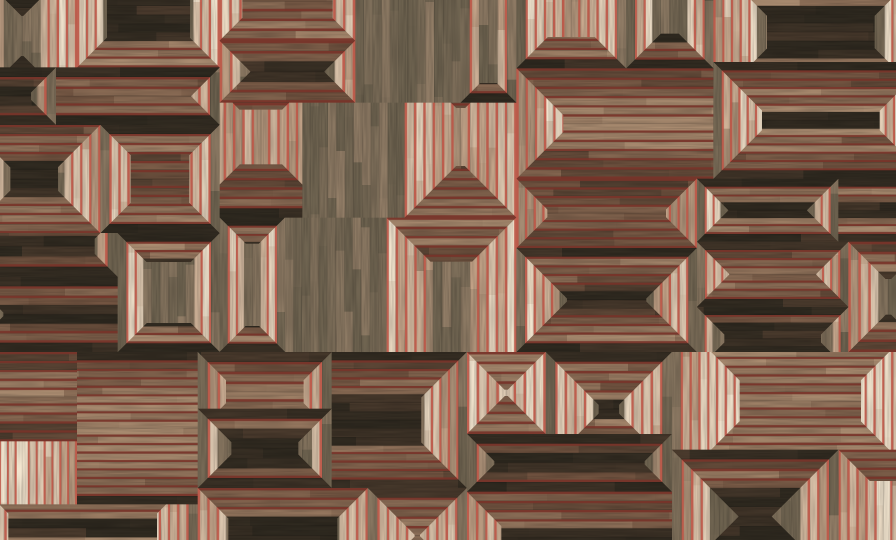
Reproduce this pattern procedurally as a Shadertoy shader.

```glsl
// Wooden marquetry: irregular panels of mitred slats with red inlay lines.

const float SLAT_WIDTH = 0.0165;   // all lengths are in canvas heights
const float BOARD_LENGTH = 0.2;
const float INLAY_SHARE = 0.25;    // part of a slat taken by the red line
const int MAX_CUTS = 9;
const int SAMPLES = 3;             // antialiasing samples per axis

float hash(vec2 p) {
    vec3 q = fract(p.xyx * 0.1031);
    q += dot(q, q.yzx + 33.33);
    return fract((q.x + q.y) * q.z);
}

float noise(vec2 p) {
    vec2 i = floor(p), f = fract(p);
    f = f * f * (3.0 - 2.0 * f);
    vec2 e = vec2(0.0, 1.0);
    return mix(mix(hash(i), hash(i + e.yx), f.x),
               mix(hash(i + e), hash(i + e.yy), f.x), f.y);
}

// Cuts the sheet lo..hi again and again; returns the id of the panel holding p.
float findPanel(vec2 p, inout vec2 lo, inout vec2 hi) {
    float id = 1.0;
    for (int i = 0; i < MAX_CUTS; i++) {
        vec2 size = hi - lo;
        float stopArea = mix(0.032, 0.1, hash(vec2(id, 3.0)));
        bool cutX = size.x > size.y * mix(0.9, 2.1, hash(vec2(id, 7.0)));
        float side = cutX ? size.x : size.y;
        if (size.x * size.y < stopArea || side < 0.2) break;
        float share = mix(0.34, 0.66, hash(vec2(id, 11.0)));
        vec2 cut = lo + size * share;
        bool below = cutX ? p.x < cut.x : p.y < cut.y;
        if (below) {
            if (cutX) hi.x = cut.x; else hi.y = cut.y;
        } else {
            if (cutX) lo.x = cut.x; else lo.y = cut.y;
        }
        id = id * 2.0 + (below ? 0.0 : 1.0);
    }
    return id;
}

// Upright slats catch the light, level ones stay in shade.
vec3 woodColor(float tone, bool upright) {
    vec3 dark  = upright ? vec3(0.40, 0.36, 0.29) : vec3(0.17, 0.15, 0.115);
    vec3 mid   = upright ? vec3(0.71, 0.59, 0.49) : vec3(0.41, 0.30, 0.23);
    vec3 light = upright ? vec3(0.88, 0.83, 0.75) : vec3(0.62, 0.51, 0.41);
    return tone < 0.5 ? mix(dark, mid, tone * 2.0) : mix(mid, light, tone * 2.0 - 1.0);
}

vec3 slatColor(float id, float depth, float along, float side, bool upright,
               float width, float coreRings) {
    float ring = floor(depth / width);
    float across = fract(depth / width);
    vec2 slat = vec2(id + side * 0.37, ring + (upright ? 50.0 : 0.0));
    float piece = floor(along / BOARD_LENGTH + hash(slat) * 7.0);
    float board = hash(slat + vec2(piece * 3.0, 19.0));

    // Tone drifts from rim to core; rim and core are dark wood
    bool rim = ring < 1.0 && hash(vec2(id, 23.0)) < 0.6;
    bool darkWood = rim || ring >= coreRings;
    float drift = mix(0.45, 0.95, clamp(ring / 5.0, 0.0, 1.0));
    if (hash(vec2(id, 29.0)) < 0.35) drift = 1.35 - drift;
    float tone = drift + 0.35 * (hash(vec2(id, ring + 31.0)) - 0.5) + 0.3 * (board - 0.5);
    if (darkWood) tone = 0.22 * board * board;
    vec3 color = woodColor(clamp(tone, 0.0, 1.0), upright);

    // Fine grain along the board and a faint seam
    float grain = noise(vec2(along * 22.0, depth * 420.0) + slat * 5.0);
    color *= 0.91 + 0.18 * grain;
    color *= 1.0 - 0.14 * smoothstep(0.85, 1.0, across);

    // Red inlay between the lighter slats
    vec3 red = upright ? vec3(0.74, 0.34, 0.28) : vec3(0.47, 0.20, 0.16);
    float inlay = 1.0 - smoothstep(INLAY_SHARE - 0.06, INLAY_SHARE + 0.06, across);
    return mix(color, red, darkWood ? 0.0 : inlay * 0.92);
}

vec3 marquetry(vec2 p, float aspect) {
    vec2 lo = vec2(-0.06, -0.08), hi = vec2(aspect + 0.06, 1.07);
    float id = findPanel(p, lo, hi);

    // Some panels run on beneath their neighbours
    vec2 size = hi - lo;
    lo -= size * 0.4 * step(0.84, vec2(hash(vec2(id, 37.0)), hash(vec2(id, 41.0))));
    hi += size * 0.4 * step(0.84, vec2(hash(vec2(id, 43.0)), hash(vec2(id, 47.0))));

    vec2 halfSize = 0.5 * (hi - lo);
    vec2 local = p - 0.5 * (lo + hi);
    vec2 inset = halfSize - abs(local);
    float reach = min(halfSize.x, halfSize.y);
    float rings = max(2.0, round(reach / SLAT_WIDTH));
    float coreRings = max(2.0, round(rings * mix(0.5, 1.05, hash(vec2(id, 53.0)))));

    // Mitred corners; the wedges at the short ends get a blunt tip
    float tip = reach * mix(0.55, 1.1, hash(vec2(id, 59.0)));
    bool wide = halfSize.x > halfSize.y;
    bool upright = wide ? inset.x < min(inset.y, tip) : inset.y >= min(inset.x, tip);

    // A few panels are plain slats without a mitre
    if (hash(vec2(id, 61.0)) < 0.13) {
        upright = hash(vec2(id, 67.0)) < 0.5;
        coreRings = hash(vec2(id, 71.0)) < 0.3 ? 0.0 : 99.0;
    }
    float depth = upright ? inset.x : inset.y;
    float along = upright ? p.y : p.x;
    float side = sign(upright ? local.x : local.y);
    return slatColor(id, depth, along, side, upright, reach / rings, coreRings);
}

void mainImage(out vec4 fragColor, in vec2 fragCoord) {
    float aspect = iResolution.x / iResolution.y;
    vec3 sum = vec3(0.0);
    for (int i = 0; i < SAMPLES * SAMPLES; i++) {
        vec2 offset = (vec2(i % SAMPLES, i / SAMPLES) + 0.5) / float(SAMPLES) - 0.5;
        sum += marquetry((fragCoord + offset) / iResolution.y, aspect);
    }
    fragColor = vec4(sum / float(SAMPLES * SAMPLES), 1.0);
}
```
